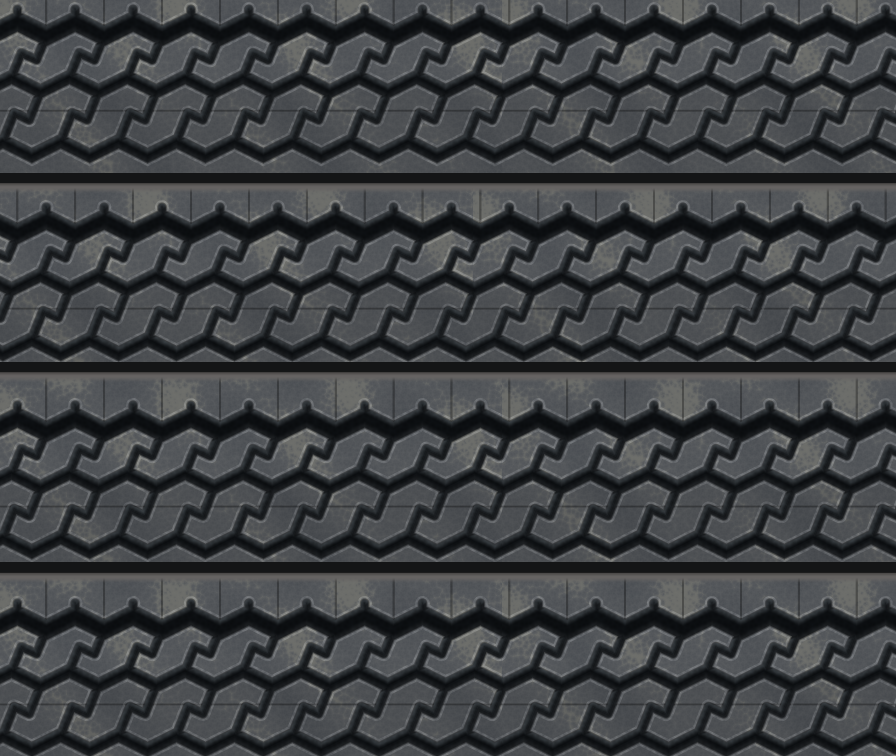
A WebGL 1 fragment shader for this texture:

```glsl
precision highp float;
// Four stacked strips of worn rubber tyre tread with zigzag grooves and hooked sipes.
uniform vec2 u_resolution;

#define PITCHES 15.48      // tread repeats across the canvas
#define ROW_STEP 3.42      // distance between strips, in pitches
#define FIRST_ROW 0.161    // notch line of the top strip
#define SEAMS vec3(2.984, 6.25, 9.718)
#define WEAR_PERIOD 8.67   // pitches before the stains recur
#define DIP 0.25           // height of the zigzags
#define WIDE_GROOVE 0.155  // half widths
#define GROOVE 0.105
#define SIPE 0.068

const vec3 BLACK = vec3(0.045, 0.055, 0.065);
const vec3 WALL = vec3(0.11, 0.12, 0.13);
const vec3 LIT_WALL = vec3(0.20, 0.22, 0.235);
const vec3 RUBBER = vec3(0.28, 0.295, 0.315);
const vec3 WORN = vec3(0.37, 0.38, 0.39);
const vec3 DUST = vec3(0.47, 0.47, 0.44);

vec2 hash2(vec2 p) {
  p = vec2(dot(p, vec2(127.1, 311.7)), dot(p, vec2(269.5, 183.3)));
  return fract(sin(p) * 43758.55);
}

// Cellular noise: distance to the nearest scattered point
float cellular(vec2 p) {
  vec2 cell = floor(p), f = fract(p);
  float nearest = 2.0;
  for (int j = -1; j <= 1; j++)
    for (int i = -1; i <= 1; i++) {
      vec2 o = vec2(float(i), float(j));
      nearest = min(nearest, length(o + hash2(cell + o) - f));
    }
  return nearest;
}

float segment(vec2 p, vec2 a, vec2 b) {
  vec2 d = b - a;
  return length(p - a - d * clamp(dot(p - a, d) / dot(d, d), 0.0, 1.0));
}

float zigzag(vec2 p, float peak, float top) {
  float wave = 1.0 - abs(fract(p.x - peak) * 2.0 - 1.0);
  return abs(p.y - top - DIP * wave) * 0.89;
}

// Narrow cut between blocks, with an interlocking step in the middle
float hookedSipe(vec2 p, vec2 a, vec2 b) {
  vec2 mid = 0.5 * (a + b), hook = vec2(0.13, 0.06);
  float d = segment(p, a, mid + hook);
  d = min(d, segment(p, mid + hook, mid - hook));
  return min(d, segment(p, mid - hook, b));
}

// Signed distance to the grooves: positive on the rubber blocks
float tread(vec2 p) {
  float d = zigzag(p, 0.0, 0.21) - WIDE_GROOVE;
  d = min(d, zigzag(p, -0.1, 1.17) - GROOVE);
  d = min(d, zigzag(p, -0.25, 2.28) - GROOVE);
  for (int k = -1; k <= 1; k++) {
    vec2 q = vec2(fract(p.x) + float(k), p.y);
    d = min(d, hookedSipe(q, vec2(0.5, 0.46), vec2(-0.1, 1.17)) - SIPE);
    d = min(d, hookedSipe(q, vec2(0.4, 1.42), vec2(-0.25, 2.28)) - SIPE);
    d = min(d, segment(q, vec2(0.0), vec2(0.0, 0.2)) - 0.065);
  }
  return d;
}

void main() {
  // Units of one pitch, measured down from the top edge
  float unit = PITCHES / u_resolution.x;
  vec2 pos = vec2(gl_FragCoord.x, u_resolution.y - gl_FragCoord.y) * unit;
  float aa = 0.75 * unit;

  // Strip index, local position and distance below the last seam
  vec3 passed = step(SEAMS, vec3(pos.y));
  float row = dot(passed, vec3(1.0));
  float seam = row < 0.5 ? 9.0 : pos.y - dot(passed * SEAMS - passed.yzx * SEAMS * vec3(1.0, 1.0, 0.0), vec3(1.0));
  float halfShift = 0.5 * step(abs(row - 1.0), 0.5);
  vec2 p = vec2(pos.x - 1.3 + halfShift, pos.y - FIRST_ROW - row * ROW_STEP);

  // Wear: broad sines broken up by cells of two sizes
  vec2 q = vec2(mod(p.x + 1.3, WEAR_PERIOD), p.y);
  float grit = cellular(q * 11.0 + 3.0);
  float fine = cellular(q * 27.0);
  float broad = 0.5 + 0.25 * sin(q.x * 2.3 + 2.0 * sin(q.y * 1.6 + 0.5))
              + 0.25 * sin(q.x * 4.1 - q.y * 2.7 + 1.4);
  float exposure = mix(1.0, 0.72, smoothstep(0.2, 1.6, p.y));
  float stain = smoothstep(0.62, 1.05, broad * exposure + 0.45 * grit - 0.2 * fine);

  // Block faces
  float d = tread(p);
  float tone = 0.35 + 0.55 * broad + 0.35 * (grit - 0.5) + 0.25 * (fine - 0.5);
  vec3 face = mix(RUBBER, WORN, clamp(tone, 0.0, 1.0));
  face = mix(face, DUST, 0.6 * stain);
  face *= mix(1.0, 0.91, smoothstep(1.1, 1.5, p.y));

  // Mould lines, dark bevel and pale rim
  float cut = abs(fract(p.x) - 0.5);
  float mould = (1.0 - smoothstep(0.012, 0.012 + aa, cut)) * step(p.y, 0.4);
  mould = max(mould, 1.0 - smoothstep(0.01, 0.01 + aa, abs(p.y - 1.75)));
  face *= 1.0 - 0.3 * mould;
  face *= mix(0.72, 1.0, smoothstep(0.0, 0.03, d));
  float rim = 1.0 - smoothstep(0.008, 0.016 + aa, abs(d - 0.04));
  face += 0.1 * rim * (0.4 + grit);

  // Groove walls, brighter under the upper block
  float slope = (tread(p - vec2(0.02, 0.05)) - d) / 0.054;
  float depth = smoothstep(0.0, 0.11, -d);
  vec3 wall = mix(WALL, LIT_WALL, smoothstep(-0.2, 0.8, slope));
  vec3 groove = mix(wall, BLACK, depth) * (0.85 + 0.3 * grit);
  vec3 color = mix(groove, face, smoothstep(-aa, aa, d));

  // Seam: dark bar followed by a grey strip fading into the shoulder
  vec3 strip = mix(vec3(0.30, 0.29, 0.285), vec3(0.40, 0.39, 0.385), smoothstep(0.18, 0.25, seam));
  color = mix(strip, color, smoothstep(0.25, 0.36, seam));
  color = mix(vec3(0.08, 0.083, 0.085), color, smoothstep(0.18 - aa, 0.18 + aa, seam));
  gl_FragColor = vec4(color, 1.0);
}
```
